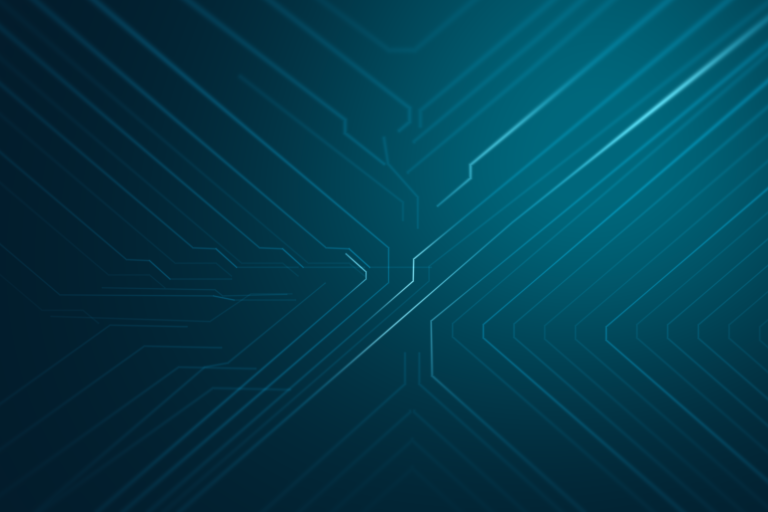
Give the GLSL for this background, as a Shadertoy shader.

```glsl
// Teal backdrop of circuit-like diagonal traces, sharp in the middle band and soft at the rims.
// Positions are in percent of the canvas height, measured from the top left.

const vec3 DEEP_NAVY  = vec3(0.010, 0.105, 0.165);
const vec3 LIT_TEAL   = vec3(0.000, 0.405, 0.485);
const vec3 TRACE_BLUE = vec3(0.010, 0.170, 0.225);
const vec3 SPARK      = vec3(0.420, 0.430, 0.400);

float hash(float n) { return fract(sin(n * 12.9898) * 43758.5453); }

float segment(vec2 p, vec2 a, vec2 b) {
    vec2 ap = p - a, ab = b - a;
    return length(ap - ab * clamp(dot(ap, ab) / dot(ab, ab), 0.0, 1.0));
}

// Soft stroke through four points
float trace(vec2 p, float width, vec2 a, vec2 b, vec2 c, vec2 d) {
    float dist = min(segment(p, a, b), min(segment(p, b, c), segment(p, c, d)));
    return exp(-dist * dist / (width * width));
}

float spot(vec2 p, vec2 centre, vec2 radius) {
    vec2 d = (p - centre) / radius;
    return exp(-dot(d, d));
}

// Broad light at the upper right, with a faint fill in the middle
vec3 backdrop(vec2 p) {
    float reach = p.y < 30.0 ? 70.0 : 46.0;
    float light = spot(p, vec2(118, 30), vec2(55, reach));
    light += 0.14 * spot(p, vec2(65, 60), vec2(50));
    return mix(DEEP_NAVY, LIT_TEAL, min(light, 1.0));
}

// Stepped traces descending from the upper left
float steppedTraces(vec2 p, float w) {
    float sum = 0.0;
    for (int i = 0; i < 5; i++) {
        float k = float(i), drop = max(k - 2.0, 0.0);
        vec2 a = vec2(63.7 - 13.0 * k, 48.4 + 2.3 * drop * drop);
        vec2 b = a + vec2(i == 4 ? 30.0 : 4.5, 0.2);
        vec2 c = b + vec2(4.0, i == 4 ? 0.8 : 3.6);
        sum += (0.75 - 0.06 * k) * trace(p, w, a - vec2(80, 68), a, b, c);
        sum += 0.35 * trace(p, w, b, c, c + vec2(11, 0), c + vec2(12, 0));
        // thin companion line beside each step
        vec2 e = a + vec2(-3.5, 3.0);
        sum += 0.25 * trace(p, w, e - vec2(80, 68), e, e + vec2(8, 0), e + vec2(11, 2.5));
    }
    return sum;
}

// Left-pointing chevrons on the right side
float rightChevrons(vec2 p, float w) {
    float sum = 0.0;
    for (int i = 0; i < 11; i++) {
        float k = float(i);
        vec2 tip = vec2(88.4 + 6.0 * k, 63.2 + 0.8 * hash(k));
        float power = (i == 1 || i == 5) ? 0.9 : 0.25 + 0.25 * hash(k + 3.0);
        sum += power * trace(p, w, tip + vec2(90, -77), tip, tip + vec2(0, 2.6), tip + vec2(60, 55));
    }
    return sum;
}

// Mirrored roofs under the crossing, and branches falling to the lower left
float lowerTraces(vec2 p, float w) {
    float sum = 0.0;
    vec2 m = vec2(abs(p.x - 80.5), p.y);
    for (int i = 0; i < 4; i++) {
        float k = float(i);
        vec2 a = vec2(max(1.4 - k, 0.0), 75.0 + 5.5 * k);
        sum += (0.4 - 0.07 * k) * trace(m, w, a - vec2(0, i == 0 ? 6.0 : 0.2), a, a + vec2(20, 18), a + vec2(50, 45));
        vec2 b = vec2(21.5 + 6.7 * k, 63.5 + 4.1 * k);
        sum += 0.38 * trace(p, w, b + vec2(-60, 43), b, b + vec2(14, 0.3), b + vec2(15, 0.3));
    }
    sum += 0.45 * trace(p, w, vec2(7, 100), vec2(40, 71.7), vec2(44.5, 70.9), vec2(63.5, 55.3));
    sum += 0.30 * trace(p, w, vec2(10, 61.8), vec2(41, 62.8), vec2(49, 57.4), vec2(57, 57.4));
    sum += 0.40 * trace(p, w, vec2(20, 56.2), vec2(42, 56.6), vec2(43.5, 57.8), vec2(56, 57.5));
    return sum;
}

// Wide, blurred traces meeting at the top
float upperTraces(vec2 p, float w) {
    float sum = 0.0;
    for (int i = 0; i < 3; i++) {
        float k = float(i);
        vec2 a = vec2(79.7 + 1.2 * k, 33.6 - 6.0 * k);
        sum += 0.35 * trace(p, w, a + vec2(0, i == 2 ? 3.0 : 0.1), a, a + vec2(24, -20), a + vec2(60, -51));
    }
    sum += 0.55 * trace(p, w, vec2(34, -2), vec2(67.4, 23.4), vec2(67.4, 26), vec2(75, 32));
    sum += 0.40 * trace(p, w, vec2(75, 27), vec2(75.8, 32), vec2(81.6, 38.5), vec2(81.6, 44.5));
    sum += 0.45 * trace(p, w, vec2(50, -2), vec2(80, 21.1), vec2(80, 23.8), vec2(78, 25.5));
    sum += 0.25 * trace(p, w, vec2(60, -2), vec2(76, 9.8), vec2(81, 9.8), vec2(95, -2));
    sum += 0.30 * trace(p, w, vec2(47, 15), vec2(78.7, 39.5), vec2(78.7, 42.5), vec2(78.7, 43));
    return sum;
}

void mainImage(out vec4 fragColor, in vec2 fragCoord) {
    vec2 p = vec2(fragCoord.x, iResolution.y - fragCoord.y) * 100.0 / iResolution.y;
    float away = abs(p.y - 56.0) / 56.0;
    float w = max(0.16 + 0.62 * pow(away, 1.4), 60.0 / iResolution.y);

    // Main traces that cross the middle
    float elbow = trace(p, w, vec2(152, -8), vec2(80.8, 50.6), vec2(80.7, 54.9), vec2(29, 100));
    float beam = trace(p, w, vec2(152, 2), vec2(100, 43.5), vec2(73.4, 66.6), vec2(35, 100));
    float tip = trace(p, w, vec2(67.6, 49.6), vec2(71.5, 53.1), vec2(71.5, 54.5), vec2(19, 100));
    float fork = trace(p, w, vec2(152, 7), vec2(84.2, 62.7), vec2(84.4, 73.4), vec2(114, 100));
    float leftBend = trace(p, w, vec2(16, -2), vec2(75.9, 48.4), vec2(75.9, 55.2), vec2(24, 100));
    float hook = trace(p, w, vec2(133, -2), vec2(91.9, 32.2), vec2(91.9, 34.8), vec2(85.5, 40.2));
    float inner = trace(p, w, vec2(152, -1), vec2(83.8, 52), vec2(83.8, 54.9), vec2(32, 100));

    float cool = 0.6 * elbow + 0.7 * beam + 0.85 * tip + 0.7 * fork + 0.85 * leftBend + 0.6 * hook + 0.35 * inner;
    cool += steppedTraces(p, w) + rightChevrons(p, w) + lowerTraces(p, w) + upperTraces(p, w);
    cool *= mix(1.0, 0.4, smoothstep(68.0, 100.0, p.y)) * mix(0.55, 1.0, smoothstep(0.0, 40.0, p.x));

    // Highlights where the light catches the traces
    float hot = elbow * spot(p, vec2(81, 54), vec2(8)) + 0.7 * tip * spot(p, vec2(70, 52), vec2(4));
    hot += beam * (0.8 * spot(p, vec2(80, 61), vec2(14)) + 0.75 * spot(p, vec2(128, 21), vec2(20)));
    hot += 0.5 * hook * spot(p, vec2(97, 28), vec2(14)) + 0.3 * fork * spot(p, vec2(85, 64), vec2(10));

    vec3 color = backdrop(p) + TRACE_BLUE * min(cool, 1.2) * 0.85 + SPARK * hot;
    fragColor = vec4(color, 1.0);
}
```
